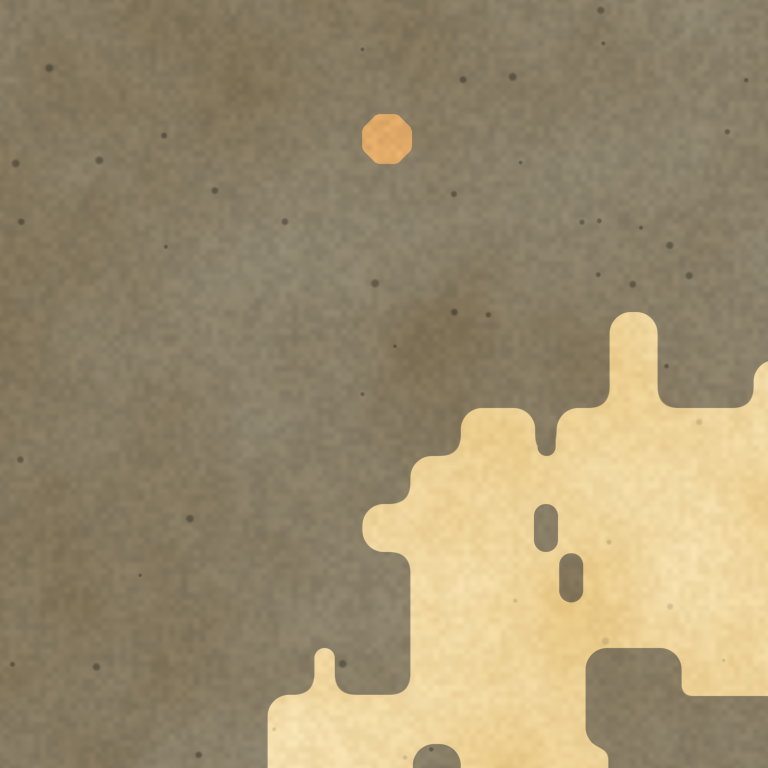
Reproduce this texture procedurally as a WebGL 2 fragment shader.

```glsl
#version 300 es
precision highp float;
// A weathered parchment map: a pale island with lakes and a small amber disc on
// grey-brown ground. Rounded boxes blend into the coast; layered value noise,
// soft tinted blots and scattered specks stain the paper.
uniform vec2 u_resolution;
out vec4 fragColor;

const float CELLS = 32.0;            // coast units across the canvas
const float LAND_BLEND = 0.9;        // fillet size, in coast units
const float LAKE_BLEND = 0.5;
const vec3 GROUND_COOL = vec3(0.555, 0.520, 0.435);
const vec3 GROUND_WARM = vec3(0.500, 0.445, 0.340);
const vec3 LAND_PALE = vec3(0.955, 0.870, 0.675);
const vec3 LAND_WARM = vec3(0.905, 0.775, 0.505);
const vec3 AMBER = vec3(0.880, 0.665, 0.405);
const vec2 DISC_CENTER = vec2(0.504, 0.819);
const float DISC_RADIUS = 0.0325;
const float GRAIN_SCALE = 125.0;
const float GRAIN_STRENGTH = 0.13;
const float SPECK_CELLS = 26.0;
const float SPECK_CHANCE = 0.07;

// Boxes: left, bottom, right, top in coast units.
const vec4 LAND[8] = vec4[8](
  vec4(11.15, -3, 25, 3.05), vec4(17.1, -3, 40, 13), vec4(15.1, 9, 18.5, 11),
  vec4(19.2, 5, 22.3, 15), vec4(23.2, 5, 40, 15), vec4(25.4, 12, 27.4, 19),
  vec4(13.1, 1, 13.95, 5), vec4(31.4, 12, 40, 17));
const vec4 LAKES[6] = vec4[6](
  vec4(24.4, 0.8, 28.4, 5), vec4(25.35, -3, 40, 3), vec4(17.2, -3, 19.2, 1),
  vec4(22.25, 9, 23.25, 11), vec4(23.3, 6.9, 24.3, 8.95), vec4(22.4, 13, 23.15, 15));
// Blots: x, y, radius, warmth.
const vec4 BLOTS[11] = vec4[11](
  vec4(0.15, 0.90, 0.25, 0.35), vec4(0.42, 0.95, 0.12, 0.25),
  vec4(0.0, 0.62, 0.17, 0.3), vec4(0.60, 0.57, 0.10, 0.45),
  vec4(0.0, 0.08, 0.2, 0.35), vec4(0.33, 0.62, 0.2, -0.3),
  vec4(0.87, 0.83, 0.26, -0.2), vec4(0.66, 0.42, 0.07, 0.4),
  vec4(0.73, 0.20, 0.08, 0.35), vec4(0.78, 0.36, 0.07, -0.5),
  vec4(0.42, 0.06, 0.09, -0.35));

// Integer hash to the range 0..1.
float hash(vec2 p) {
  uvec2 q = uvec2(ivec2(floor(p)) + 4096) * uvec2(1597u, 3812u + 1u);
  uint n = (q.x ^ (q.y << 7u)) * 747796u + 2891u;
  n = (n ^ (n >> 15u)) * 739397u;
  n = (n ^ (n >> 13u)) * 277803u;
  return float((n ^ (n >> 16u)) & 65535u) / 65535.0;
}

float noise(vec2 p) {
  vec2 i = floor(p), f = fract(p);
  f = f * f * (3.0 - 2.0 * f);
  return mix(mix(hash(i), hash(i + vec2(1, 0)), f.x),
             mix(hash(i + vec2(0, 1)), hash(i + vec2(1, 1)), f.x), f.y);
}

float fbm(vec2 p) {
  float sum = 0.0, amp = 0.5;
  for (int i = 0; i < 4; i++) {
    sum += amp * noise(p);
    p = mat2(1.6, 1.2, -1.2, 1.6) * p + 17.0;
    amp *= 0.5;
  }
  return sum / 0.9375;
}

float roundBox(vec2 p, vec4 b) {
  vec2 halfSize = 0.5 * (b.zw - b.xy);
  float r = min(0.9, min(halfSize.x, halfSize.y));
  vec2 q = abs(p - 0.5 * (b.xy + b.zw)) - halfSize + r;
  return length(max(q, 0.0)) + min(max(q.x, q.y), 0.0) - r;
}

float smoothMin(float a, float b, float k) {
  float h = max(k - abs(a - b), 0.0);
  return min(a, b) - h * h / (4.0 * k);
}

float islandDistance(vec2 p) {
  float land = 1e3, lake = 1e3;
  for (int i = 0; i < 8; i++) land = smoothMin(land, roundBox(p, LAND[i]), LAND_BLEND);
  for (int i = 0; i < 6; i++) lake = smoothMin(lake, roundBox(p, LAKES[i]), LAKE_BLEND);
  return max(land, -lake);
}

// Octagon with its corners trimmed by a circle.
float discDistance(vec2 p) {
  vec2 q = abs(p);
  float octagon = max(max(q.x, q.y), (q.x + q.y) * 0.7071);
  return max(octagon, length(p) / 1.05) - DISC_RADIUS;
}

float specks(vec2 uv) {
  vec2 p = uv * SPECK_CELLS, id = floor(p);
  vec2 center = 0.25 + 0.5 * vec2(hash(id + 71.0), hash(id + 133.0));
  float radius = mix(0.08, 0.2, hash(id + 211.0));
  float dot = 1.0 - smoothstep(radius * 0.3, radius, length(fract(p) - center));
  return dot * step(hash(id + 37.0), SPECK_CHANCE);
}

void main() {
  vec2 uv = gl_FragCoord.xy / u_resolution;
  float aa = 0.75 / min(u_resolution.x, u_resolution.y);

  // Broad staining
  float warmth = 0.45 + 1.1 * (fbm(uv * 9.0) - 0.5);
  for (int i = 0; i < 11; i++) {
    vec2 d = (uv - BLOTS[i].xy) / BLOTS[i].z;
    warmth += BLOTS[i].w * exp(-dot(d, d));
  }
  warmth = clamp(warmth, 0.0, 1.0);

  // Flat regions
  float land = 1.0 - smoothstep(-aa, aa, islandDistance(uv * CELLS) / CELLS);
  float disc = 1.0 - smoothstep(-aa, aa, discDistance(uv - DISC_CENTER));
  vec3 color = mix(GROUND_COOL, GROUND_WARM, warmth);
  color = mix(color, mix(LAND_PALE, LAND_WARM, warmth), land);
  color = mix(color, AMBER, disc);

  // Paper grain and specks
  float grain = 0.65 * noise(uv * GRAIN_SCALE) + 0.35 * noise(uv * GRAIN_SCALE * 0.5 + 9.0) - 0.5;
  color *= 1.0 + grain * GRAIN_STRENGTH * mix(vec3(1.2), vec3(0.5, 0.7, 1.1), land);
  color *= 1.0 - 0.3 * specks(uv) * (1.0 - 0.6 * land) * (1.0 - disc);
  fragColor = vec4(clamp(color, 0.0, 1.0), 1.0);
}
```
